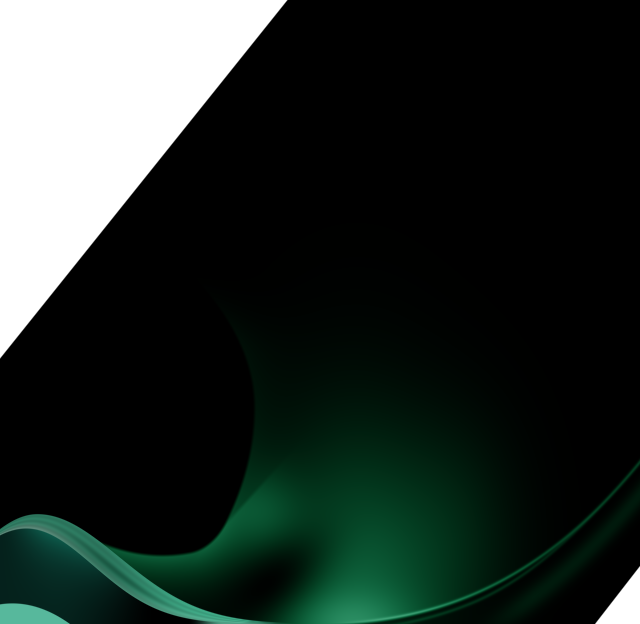
This background is drawn by a WebGL 2 fragment shader. Its source:

```glsl
#version 300 es
precision highp float;
// Dark diagonal panel with a glowing green silk wave curling around a black hollow.

#define ASPECT 1.024
#define PANEL_SLOPE 1.2493
#define HOLLOW_ROUNDING 0.03
#define GLOW_STRENGTH 0.38
#define RIM_STRENGTH 0.30
#define RIBBON_TEAL vec3(0.21, 0.57, 0.45)
#define RIBBON_PALE vec3(0.42, 0.62, 0.55)
#define RIBBON_SHADE vec3(0.09, 0.38, 0.28)
#define BODY_TEAL vec3(0.14, 1.0, 0.83)
#define LOBE_MINT vec3(0.34, 0.72, 0.61)

uniform vec2 u_resolution;
out vec4 outColor;

// Antialiased coverage: 1 where the distance is positive.
float cover(float d) {
    float w = 0.8 / u_resolution.y;
    return smoothstep(-w, w, d);
}

float bell(float x) { return exp(-x * x); }

float blob(vec2 p, vec2 center, vec2 radius) {
    vec2 q = (p - center) / radius;
    return exp(-dot(q, q));
}

vec2 rotate(vec2 p, float a) {
    float c = cos(a), s = sin(a);
    return vec2(c * p.x + s * p.y, c * p.y - s * p.x);
}

float smoothMax(float a, float b, float k) {
    float h = max(k - abs(a - b), 0.0) / k;
    return max(a, b) + 0.25 * h * h * k;
}

// Light level to green: deep when dim, teal when bright.
vec3 greenTint(float g) {
    return vec3(g * g * g, g, g * (0.42 + 0.5 * g));
}

// Distance outside the black hollow, bounded by a right and a bottom arc.
float hollow(vec2 p) {
    float h = p.y - 0.347;
    float right = p.x - 0.404 + (h > 0.0 ? 2.2 : 1.35) * h * h;
    float t = p.x - 0.26;
    float bottom = 0.113 + 2.1 * t * t - p.y;
    return smoothMax(right, bottom, HOLLOW_ROUNDING);
}

// Broad folds of light around the hollow.
float foldLight(vec2 p) {
    float d = hollow(p);
    float main = GLOW_STRENGTH * blob(p, vec2(0.57, 0.0), vec2(0.135, 0.28));
    float side = 0.10 * blob(p, vec2(0.73, 0.14), vec2(0.10, 0.18));
    float pool = 0.17 * blob(p, vec2(0.55, 0.0), vec2(0.12, 0.05));

    // Light hugging the hollow, strongest along its lower lip.
    float lip = 0.06 + 0.34 * bell((p.y - 0.10) / 0.13);
    lip *= exp(-max(d, 0.0) / 0.05) * (1.0 - smoothstep(0.43, 0.57, p.y));
    float fold = 0.16 * blob(p, vec2(0.42, 0.18), vec2(0.06, 0.07));

    // Fine crease rising to the right from the lip.
    float crease = p.y - 0.127 - 1.1 * (p.x - 0.333);
    float near = blob(p, vec2(0.39, 0.20), vec2(0.07, 0.09));
    float shade = 1.0 - 0.32 * near * smoothstep(-0.004, 0.008, crease);

    // Shadow valley beneath the fold.
    vec2 q = rotate(p - vec2(0.425, 0.063), 0.66);
    float valley = 1.0 - 0.96 * blob(q, vec2(0.0), vec2(0.105, 0.047));

    float light = (main + side + pool + lip + fold) * shade * valley;
    return light * smoothstep(0.0, 0.007, d) * smoothstep(0.09, 0.19, p.x);
}

// Thin bright rim sweeping up to the right, with faint strands below it.
float rimLight(vec2 p, float light) {
    float t = max(p.x - 0.5, 0.0);
    float rim = t * t * (0.5 + 0.85 * t);
    float slope = t * (1.0 + 2.55 * t);
    float d = (p.y - rim) / sqrt(1.0 + slope * slope);
    float fade = smoothstep(0.52, 0.70, p.x) * (1.0 - 0.5 * smoothstep(0.8, 1.0, p.x));
    light *= mix(0.25, 1.0, smoothstep(-0.006, 0.001, d));
    light += RIM_STRENGTH * fade * bell(d / 0.0028);
    float gap = 0.012 * (1.0 - smoothstep(0.75, 1.0, p.x));
    light += 0.5 * RIM_STRENGTH * fade * bell((d + gap) / 0.003);
    float s = p.x - 0.8;
    float strand = p.y - 0.007 - 0.6 * s - 1.3 * s * s;
    return light + 0.10 * smoothstep(0.74, 0.86, p.x) * bell(strand / 0.022);
}

// Glossy ribbon with its dark teal underside and a small mint lobe.
vec3 addRibbon(vec3 color, vec2 p) {
    float upper = 0.176 * bell((p.x - 0.06) / (p.x < 0.06 ? 0.157 : 0.186));
    float lower = 0.153 * bell((p.x - 0.042) / 0.153);
    float u = clamp((p.y - lower) / max(upper - lower, 0.001), 0.0, 1.0);

    float pale = bell(u / 0.35) * (1.0 - 0.6 * smoothstep(0.05, 0.16, p.x));
    vec3 silk = mix(RIBBON_TEAL, RIBBON_PALE, pale);
    float streak = bell((u - 0.42) / 0.2) * bell((p.x - 0.19) / 0.075);
    silk = mix(silk, RIBBON_SHADE, 0.75 * streak);
    silk *= 0.97 + 0.05 * sin(u * 19.0 + p.x * 12.0);
    silk *= 0.85 + 0.3 * smoothstep(0.15, 0.33, p.x);

    float depth = max(lower - p.y, 0.0);
    float under = 0.13 + 0.22 * exp(-depth / 0.04) * smoothstep(0.0, 0.08, p.x);
    vec3 body = BODY_TEAL * under * (1.0 - smoothstep(0.08, 0.25, p.x));

    color = mix(color, silk, cover(upper - p.y) * (1.0 - smoothstep(0.38, 0.48, p.x)));
    color = mix(color, body, cover(lower - p.y) * (1.0 - smoothstep(0.30, 0.36, p.x)));
    float lobe = 0.033 - 3.9 * (p.x - 0.02) * (p.x - 0.02) - p.y;
    return mix(color, LOBE_MINT, cover(lobe));
}

void main() {
    vec2 p = gl_FragCoord.xy / u_resolution * vec2(ASPECT, 1.0);
    vec3 color = greenTint(rimLight(p, foldLight(p)));
    color = addRibbon(color, p);

    // White corners outside the slanted panel.
    float topLeft = (p.y - 0.4253 - PANEL_SLOPE * p.x) / 1.6;
    float bottomRight = (1.29 * (p.x - 0.952) - p.y) / 1.63;
    color = mix(color, vec3(1.0), cover(max(topLeft, bottomRight)));
    outColor = vec4(color, 1.0);
}
```
